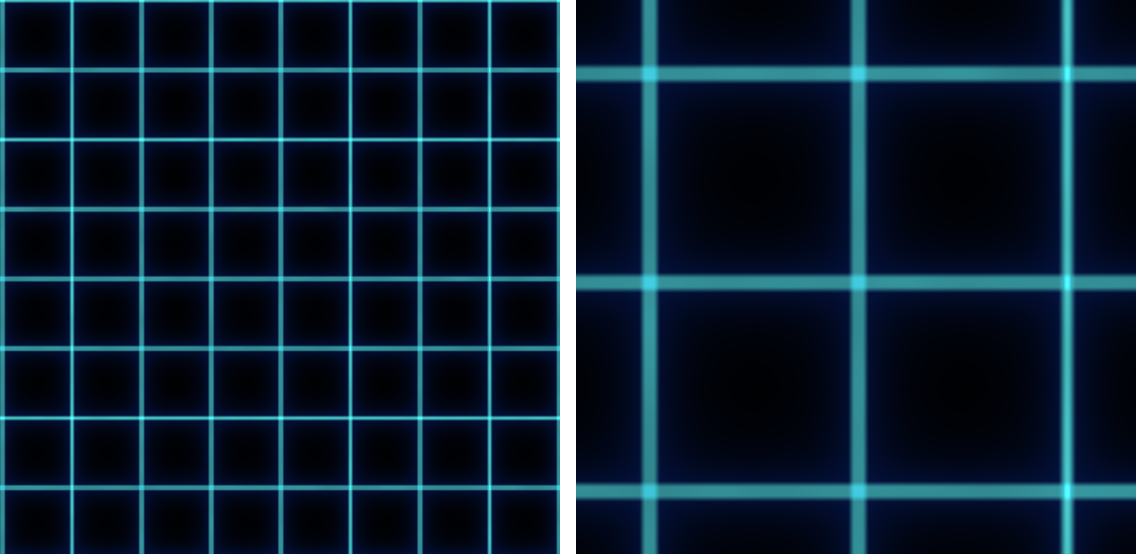
Left: the whole. Right: its middle third, enlarged.
Give the GLSL for this pattern, as a WebGL 1 fragment shader.

```glsl
precision highp float;
// Glowing teal grid lines with soft blue halos over black square cells.

uniform vec2 u_resolution;

// Layout, in canvas widths
const float PITCH = 0.1243;
const vec2 GRID_ORIGIN = vec2(0.0043, -0.0059);

// Line profile, in cells: x = end of the solid core, y = end of the soft edge
const vec2 WIDE_PROFILE = vec2(0.017, 0.053);
const vec2 NARROW_PROFILE = vec2(0.001, 0.047);
const float HALO_REACH = 0.13;

const vec3 WIDE_COLOR = vec3(0.20, 0.56, 0.59);
const vec3 NARROW_COLOR = vec3(0.27, 0.76, 0.76);
const vec3 CROSSING_GLOW = vec3(0.05, 0.24, 0.28);
const vec3 HALO_COLOR = vec3(0.012, 0.075, 0.26);

// Uneven glow along the lines
const float WEAR_AMOUNT = 0.10;
const float WEAR_SCALE = 2.5;

vec2 hashGradient(vec2 cell) {
  float angle = 6.2832 * fract(sin(dot(cell, vec2(127.1, 311.7))) * 43758.5);
  return vec2(cos(angle), sin(angle));
}

float gradientNoise(vec2 p) {
  vec2 i = floor(p);
  vec2 f = fract(p);
  vec2 u = f * f * f * (f * (f * 6.0 - 15.0) + 10.0);
  float a = dot(hashGradient(i), f);
  float b = dot(hashGradient(i + vec2(1.0, 0.0)), f - vec2(1.0, 0.0));
  float c = dot(hashGradient(i + vec2(0.0, 1.0)), f - vec2(0.0, 1.0));
  float d = dot(hashGradient(i + vec2(1.0, 1.0)), f - vec2(1.0, 1.0));
  return mix(mix(a, b, u.x), mix(c, d, u.x), u.y);
}

// 1 for the thin, bright lines: odd indices that are not multiples of three
float isNarrow(float index) {
  return step(0.5, mod(index, 2.0)) * step(0.5, mod(index, 3.0));
}

float lineMask(float dist, float narrow, float pixel) {
  vec2 profile = mix(WIDE_PROFILE, NARROW_PROFILE, narrow);
  float outer = max(profile.y, profile.x + pixel);
  return 1.0 - smoothstep(profile.x, outer, dist);
}

void main() {
  vec2 grid = (gl_FragCoord.xy / u_resolution.x - GRID_ORIGIN) / PITCH;
  float pixel = 1.0 / (u_resolution.x * PITCH);

  // Nearest vertical (x) and horizontal (y) line
  vec2 index = floor(grid + 0.5);
  vec2 dist = abs(grid - index);
  vec2 narrow = vec2(isNarrow(index.x), isNarrow(index.y - 1.0));
  vec2 mask = vec2(lineMask(dist.x, narrow.x, pixel),
                   lineMask(dist.y, narrow.y, pixel));

  // Blue halo fading into the cell
  vec2 halo = exp(-dist / HALO_REACH);
  vec3 color = HALO_COLOR * (halo.x + halo.y - halo.x * halo.y);

  // Lines, with a brighter spot where they cross
  float wear = 1.0 + WEAR_AMOUNT * gradientNoise(grid * WEAR_SCALE);
  vec3 vertical = mix(WIDE_COLOR, NARROW_COLOR, narrow.x) * wear;
  vec3 horizontal = mix(WIDE_COLOR, NARROW_COLOR, narrow.y) * wear;
  color = mix(color, vertical, mask.x);
  color = mix(color, max(color, horizontal), mask.y);
  color += CROSSING_GLOW * mask.x * mask.y;

  gl_FragColor = vec4(color, 1.0);
}
```
